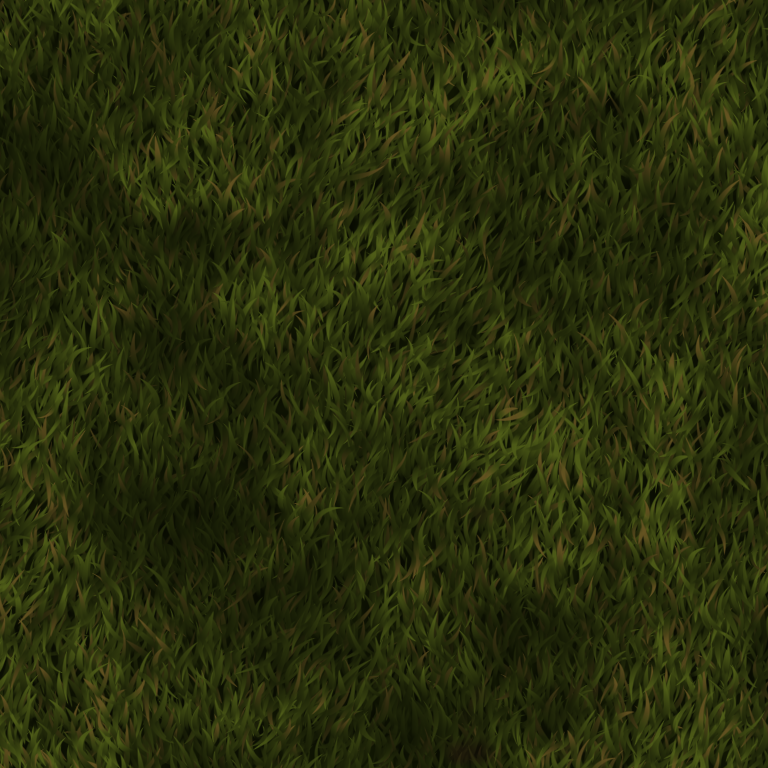
A three.js fragment shader for this texture:

```glsl
// Dense dark moss: many layers of thin, curved, tapered blades on jittered grids,
// painted back to front. Blades darken towards root and depth, some have dry ochre
// tips, and slow noise varies their lean and brightness in soft tufts and hollows.

varying vec2 vUv;

#define LAYERS 18
#define CELLS 25.0
#define BLADE_LENGTH 0.070
#define BLADE_WIDTH 0.0036
#define EDGE_SOFTNESS 0.0013
#define LEAN_SPREAD 0.95
#define DRY_SHARE 0.24
#define DEEP_GREEN vec3(0.046, 0.061, 0.007)
#define LIT_GREEN vec3(0.275, 0.325, 0.083)
#define DRY_OCHRE vec3(0.350, 0.290, 0.115)
#define BARE_SOIL vec3(0.150, 0.095, 0.055)

vec4 hash4(vec3 p) {
  vec4 h = fract(p.xyzx * vec4(0.1031, 0.1030, 0.0973, 0.1099));
  h += dot(h, h.wzxy + 33.33);
  return fract((h.xxyz + h.yzzw) * h.zywx);
}

float noise(vec2 p) {
  vec2 i = floor(p);
  vec2 f = fract(p);
  f = f * f * (3.0 - 2.0 * f);
  float low = mix(hash4(vec3(i, 91.0)).x, hash4(vec3(i + vec2(1.0, 0.0), 91.0)).x, f.x);
  float high = mix(hash4(vec3(i + vec2(0.0, 1.0), 91.0)).x, hash4(vec3(i + 1.0, 91.0)).x, f.x);
  return mix(low, high, f.y);
}

float fbm(vec2 p) {
  return 0.55 * noise(p) + 0.3 * noise(p * 2.1 + 17.0) + 0.15 * noise(p * 4.3 + 41.0);
}

// Paints one blade over the colour; offset runs from the blade centre to the pixel.
vec3 paintBlade(vec3 under, vec2 offset, vec4 shape, vec4 tone, float lean, float depth, float clump) {
  float angle = lean + (shape.z + tone.w - 1.0) * LEAN_SPREAD;
  float c = cos(angle);
  float s = sin(angle);
  vec2 q = vec2(c * offset.x - s * offset.y, s * offset.x + c * offset.y);
  if (tone.z < 0.3) q.y = -q.y;

  // Position along the blade, from root 0 to tip 1, and its curved taper.
  float len = BLADE_LENGTH * mix(0.5, 1.0, shape.w);
  float along = q.y / len + 0.5;
  float t = clamp(along, 0.0, 1.0);
  q.x -= (tone.x - 0.5) * 0.095 * (t - 0.5) * (t - 0.5);
  float dry = step(tone.y, DRY_SHARE);
  float halfWidth = BLADE_WIDTH * mix(0.6, 1.15, fract(tone.x * 7.0));
  halfWidth *= 2.6 * sqrt(t) * (1.0 - t);
  float cover = 1.0 - smoothstep(-EDGE_SOFTNESS, EDGE_SOFTNESS, abs(q.x) - halfWidth);
  cover *= 0.92 * smoothstep(0.0, 0.25, along) * (1.0 - smoothstep(0.92, 1.0, along));

  // Light grows towards the tip and on one flank.
  float light = (0.14 + 0.82 * t) * (0.35 + 0.65 * depth);
  light *= mix(0.65, 1.4, fract(tone.y * 13.0)) * clump;
  light += 0.07 + 0.05 * clamp(q.x / BLADE_WIDTH, -1.0, 1.0);
  vec3 lit = mix(LIT_GREEN, DRY_OCHRE, dry * smoothstep(0.2, 0.65, t));
  return mix(under, mix(DEEP_GREEN, lit, clamp(light, 0.0, 1.15)), cover);
}

void main() {
  // Slow fields: brightness of tufts and hollows, lean of the blades, bare spots.
  float clump = mix(0.1, 2.0, fbm(vUv * vec2(4.0, 6.0) + 3.0));
  clump *= mix(0.6, 1.5, noise(vUv * vec2(15.0, 12.0) + 30.0));
  float lean = 0.15 + 1.1 * (fbm(vUv * 5.0 + 60.0) - 0.5);
  float bare = smoothstep(0.80, 0.90, fbm(vUv * 8.0 + 25.0));

  vec3 color = DEEP_GREEN * (0.6 + 0.9 * noise(vUv * vec2(90.0, 45.0)));

  for (int layer = 0; layer < LAYERS; layer++) {
    float level = float(layer);
    float depth = level / float(LAYERS - 1);
    vec2 grid = vUv * CELLS + level * vec2(0.37, 0.71);
    vec2 cell = floor(grid);
    for (int j = 1; j >= -1; j--) {
      for (int i = -1; i <= 1; i++) {
        vec2 id = cell + vec2(float(i), float(j));
        vec4 shape = hash4(vec3(id, level * 3.0 + 5.0));
        vec4 tone = hash4(vec3(id + 57.0, level * 3.0 + 6.0));
        vec2 offset = (grid - id - shape.xy) / CELLS;
        color = paintBlade(color, offset, shape, tone, lean, depth, clump);
      }
    }
  }

  color = mix(color, BARE_SOIL * (0.4 + 3.0 * color.g), 0.6 * bare);
  gl_FragColor = vec4(color, 1.0);
}
```
